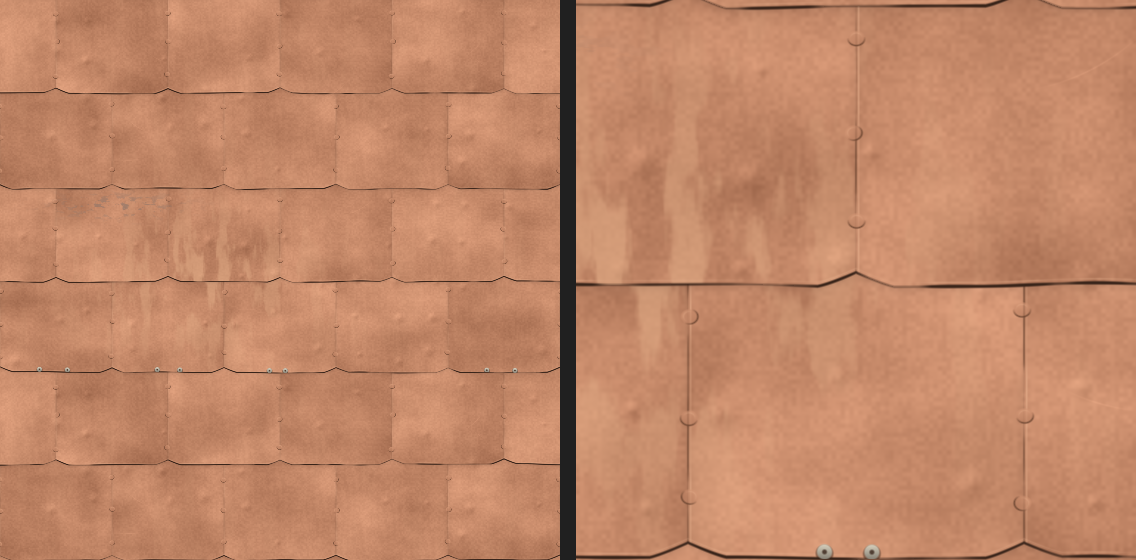
Left: the whole. Right: its middle third, enlarged.
This texture is drawn by a three.js fragment shader. Its source:

```glsl
varying vec2 vUv;

const float COLS = 5.0;
const float ROWS = 6.0;
const float ROW_CYCLE = 4.0;      // rows before the weathering repeats
const float NOTCH_HEIGHT = 0.052; // in rows
const float NOTCH_WIDTH = 0.115;  // in panels
const float LAP_WIDTH = 0.0006;
const float SEAM_WIDTH = 0.0004;
const float RIVET_RADIUS = 0.0050;
const float SCREW_RADIUS = 0.0045;
const float SOFT = 0.0008;
const float DENT_CELLS = 15.0;
const float SCREW_ROW = 2.0;
const float BARE_PANEL = 3.0;     // panel in the screw row without screws
const vec2 STAIN_CENTRE = vec2(0.36, 0.50);
const vec2 STAIN_SIZE = vec2(0.17, 0.12);
const vec2 SCUFF_CENTRE = vec2(0.21, 0.632);
const vec2 SCUFF_SIZE = vec2(0.10, 0.02);
const vec3 COPPER = vec3(0.772, 0.535, 0.410);
const vec3 TONE_RANGE = vec3(0.18, 0.155, 0.135);
const vec3 PALE_STAIN = vec3(0.88, 0.67, 0.52);
const vec3 SCUFF_GREY = vec3(0.56, 0.46, 0.41);
const vec3 SEAM_DARK = vec3(0.42, 0.27, 0.19);
const vec3 LAP_DARK = vec3(0.22, 0.14, 0.10);
const vec3 LIP_LIGHT = vec3(0.92, 0.71, 0.57);
const vec3 STEEL = vec3(0.80, 0.77, 0.70);

float hash(vec2 p) {
  return fract(sin(dot(p, vec2(127.1, 311.7))) * 43758.55);
}

float noise(vec2 p) {
  vec2 i = floor(p), f = fract(p);
  f = f * f * (3.0 - 2.0 * f);
  return mix(mix(hash(i), hash(i + vec2(1, 0)), f.x),
             mix(hash(i + vec2(0, 1)), hash(i + 1.0), f.x), f.y);
}

float fbm(vec2 p) {
  float sum = 0.0, amp = 0.5;
  for (int i = 0; i < 4; i++) {
    sum += amp * noise(p);
    p = p * 2.03 + 7.3;
    amp *= 0.5;
  }
  return sum / 0.9375;
}

float stroke(float d, float halfWidth) {
  return 1.0 - smoothstep(halfWidth - SOFT, halfWidth + SOFT, abs(d));
}

float disc(float d, float radius) {
  return 1.0 - smoothstep(radius - SOFT, radius + SOFT, d);
}

float patchMask(vec2 p, vec2 centre, vec2 size) {
  vec2 q = (p - centre) / size;
  return exp(-dot(q, q));
}

// Position along a row in panels; whole numbers are vertical seams
float along(float x, float row) {
  return x * COLS - 0.5 * mod(row, 2.0);
}

// Height of a row's lower edge, rising to a notch at each seam
float lapEdge(float x, float row) {
  float s = along(x, row);
  float notch = max(0.0, 1.0 - abs(s - floor(s + 0.5)) / NOTCH_WIDTH);
  float wobble = 0.018 * (noise(vec2(x * 14.0, row * 9.0)) - 0.5);
  return row + 0.025 * sin(1.26 * row + 0.1) + wobble + NOTCH_HEIGHT * pow(notch, 1.2);
}

void main() {
  // Find the panel
  float v = vUv.y * ROWS;
  float row = floor(v);
  if (v < lapEdge(vUv.x, row)) row -= 1.0;
  else if (v >= lapEdge(vUv.x, row + 1.0)) row += 1.0;
  float s = along(vUv.x, row);
  float seam = floor(s + 0.5);
  float seamX = (s - seam) / COLS;
  float cycleRow = mod(row, ROW_CYCLE);
  vec2 panel = vec2(mod(floor(s), COLS), cycleRow);
  vec2 field = vec2(vUv.x, vUv.y - floor(row / ROW_CYCLE) * ROW_CYCLE / ROWS);

  // Mottled metal, each panel its own cut
  vec2 cut = field + panel * vec2(3.7, 5.3);
  float tone = 1.4 * (fbm(cut * vec2(8.0, 15.0)) - 0.5);
  tone += 0.65 * (fbm(cut * vec2(24.0, 9.0) + 31.0) - 0.5);
  tone += 0.16 * (hash(panel + 4.0) - 0.5);
  tone += 0.30 * (noise(field * 380.0) - 0.5);

  // Shallow dents lit from above
  vec2 cell = floor(field * DENT_CELLS);
  vec2 spot = 0.3 + 0.4 * vec2(hash(cell + 2.0), hash(cell + 8.0));
  vec2 dent = (fract(field * DENT_CELLS) - spot) / mix(0.05, 0.13, hash(cell + 5.0));
  tone += step(0.5, hash(cell)) * 0.75 * dot(dent, vec2(-0.5, 0.8)) * exp(-dot(dent, dent));

  // Fine scratches
  for (int i = 0; i < 14; i++) {
    float k = float(i);
    vec2 q = field - vec2(hash(vec2(k, 1.0)), 0.67 * hash(vec2(k, 2.0)));
    float a = 1.6 * (hash(vec2(k, 3.0)) - 0.4);
    q = vec2(cos(a) * q.x + sin(a) * q.y, cos(a) * q.y - sin(a) * q.x);
    float reach = mix(0.015, 0.05, hash(vec2(k, 4.0)));
    tone += 0.25 * stroke(q.y - 4.0 * q.x * q.x, 0.0004) * smoothstep(reach, 0.0, abs(q.x));
  }
  vec3 color = COPPER + TONE_RANGE * tone;

  // Pale runs and grey scuffs
  float runs = smoothstep(0.50, 0.66, fbm(cut * vec2(52.0, 14.0) + 3.0));
  color = mix(color, PALE_STAIN, runs * (0.06 + 0.55 * patchMask(vUv, STAIN_CENTRE, STAIN_SIZE)));
  float scuff = smoothstep(0.54, 0.68, fbm(vUv * vec2(80.0, 190.0)));
  color = mix(color, SCUFF_GREY, 0.7 * scuff * patchMask(vUv, SCUFF_CENTRE, SCUFF_SIZE));

  // Vertical seams, broken into dark and bright lengths
  float seamWear = noise(vec2(seam * 7.0 + row * 3.0, vUv.y * 48.0));
  float seamDark = mix(0.12, 0.9, smoothstep(0.25, 0.8, seamWear));
  color *= 1.0 - 0.05 * exp(-abs(seamX) / 0.003);
  color = mix(color, LIP_LIGHT, stroke(seamX - 0.0016, SEAM_WIDTH) * mix(0.75, 0.1, seamWear));
  color = mix(color, SEAM_DARK, stroke(seamX, SEAM_WIDTH) * seamDark);

  // Lapped lower edges, with gaps where the sheet lies tight
  float below = (v - lapEdge(vUv.x, row)) / ROWS;
  float above = (lapEdge(vUv.x, row + 1.0) - v) / ROWS;
  float lapWear = noise(vec2(vUv.x * 45.0, floor(v + 0.5) * 5.0));
  float lapDark = mix(0.4, 1.0, smoothstep(0.15, 0.65, lapWear));
  color *= 1.0 - 0.12 * exp(-above / 0.003);
  color = mix(color, LIP_LIGHT, 0.4 * lapWear * stroke(below - 0.0024, 0.0004));
  color = mix(color, LAP_DARK, stroke(min(below, above), LAP_WIDTH + 0.0004 * lapWear) * lapDark);

  // Three low rivets on every seam, each with a partial rim
  for (int i = 0; i < 3; i++) {
    vec2 id = vec2(mod(seam, COLS) + 11.0 * float(i), cycleRow);
    float height = mix(0.20, 0.87, float(i) / 2.0) + 0.06 * (hash(id) - 0.5);
    vec2 q = vec2(seamX - 0.003 * (hash(id + 3.0) - 0.5), (v - row - height) / ROWS);
    q.y *= 1.15;
    float d = length(q);
    float turn = 2.4 * (hash(id + 5.0) - 0.5);
    float lit = dot(q, vec2(sin(turn), cos(turn))) / RIVET_RADIUS;
    color = mix(color, COPPER + TONE_RANGE * 0.35 * lit, 0.6 * disc(d, RIVET_RADIUS));
    float rim = stroke(d - RIVET_RADIUS, 0.0005);
    color = mix(color, SEAM_DARK, rim * clamp(0.15 - 0.9 * lit, 0.0, 0.85));
    color = mix(color, LIP_LIGHT, 0.45 * stroke(d - 0.7 * RIVET_RADIUS, 0.0004) * max(lit, 0.0));
  }

  // Pairs of steel screws along one lower edge
  if (row == SCREW_ROW && panel.x != BARE_PANEL) {
    float gap = mix(0.014, 0.026, hash(panel + 6.0));
    float x = (fract(s) - 0.5) / COLS + 0.008 * (hash(panel + 9.0) - 0.3);
    vec2 q = vec2(abs(x) - gap, below - 0.004);
    float d = length(q);
    color = mix(color, LAP_DARK, 0.5 * disc(length(q + vec2(0.0, 0.001)), SCREW_RADIUS + 0.0008));
    color = mix(color, STEEL * (0.85 + 45.0 * q.y), disc(d, SCREW_RADIUS));
    color = mix(color, LAP_DARK, 0.8 * disc(d, 0.0014));
  }

  gl_FragColor = vec4(clamp(color, 0.0, 1.0), 1.0);
}
```
